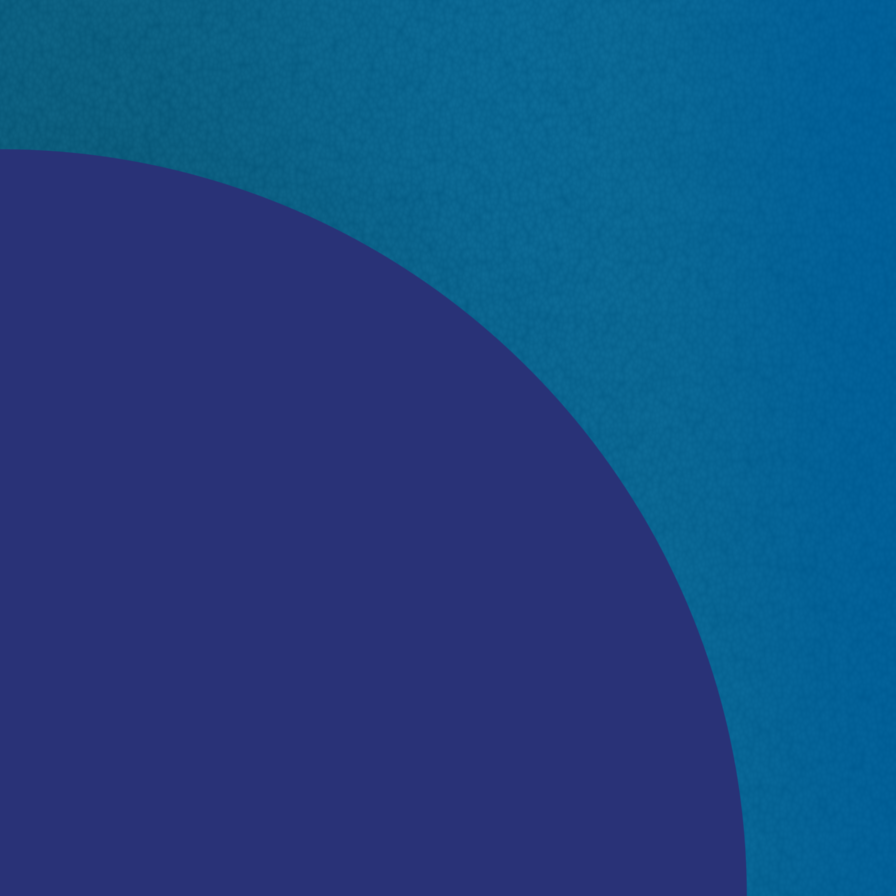
A WebGL 2 fragment shader for this background:

```glsl
#version 300 es
precision highp float;
// A flat indigo quarter disc in the lower left corner, over grainy paper
// that runs from dark teal at the upper left to deep blue at the right.
// The paper is a smooth gradient mottled by cellular noise at three scales.

uniform vec2 u_resolution;
out vec4 fragColor;

vec2 hash2(vec2 cell) {
    vec3 q = fract(cell.xyx * vec3(0.1031, 0.1030, 0.0973));
    q += dot(q, q.yzx + 33.33);
    return fract((q.xx + q.yz) * q.zy);
}

// Distance to the nearest scattered point, roughly centred on zero
float cellular(vec2 p) {
    vec2 cell = floor(p);
    vec2 local = fract(p);
    float nearest = 4.0;
    for (int y = -1; y <= 1; y++) {
        for (int x = -1; x <= 1; x++) {
            vec2 offset = vec2(x, y);
            vec2 delta = offset + hash2(cell + offset) - local;
            nearest = min(nearest, dot(delta, delta));
        }
    }
    return sqrt(nearest) - 0.5;
}

// Teal to mid blue to deep blue, with a lighter band through the middle
vec3 paperGradient(vec2 uv) {
    vec3 teal = vec3(0.040, 0.372, 0.505);
    vec3 midBlue = vec3(0.035, 0.402, 0.575);
    vec3 deepBlue = vec3(0.000, 0.370, 0.592);
    vec3 color = mix(teal, midBlue, smoothstep(0.05, 0.62, uv.x));
    float right = smoothstep(0.68, 1.0, uv.x + 0.06 * (uv.y - 0.75));
    color = mix(color, deepBlue, right);
    // Soft shade where the paper meets the upper part of the disc
    float shade = exp(-12.0 * abs(length(uv) - 0.84)) * smoothstep(0.2, 0.8, uv.y);
    return color - shade * vec3(0.0, 0.014, 0.022);
}

// Fine specks stretched a little upright, over broader blotches
float paperGrain(vec2 uv) {
    float fine = cellular(uv * vec2(190.0, 140.0));
    float medium = cellular(uv * vec2(85.0, 68.0) + 17.0);
    float broad = cellular(uv * 22.0 + 41.0);
    return 0.034 * fine + 0.022 * medium + 0.010 * broad;
}

void main() {
    vec2 uv = gl_FragCoord.xy / u_resolution;
    float pixel = 1.0 / min(u_resolution.x, u_resolution.y);

    // Grain fades slightly toward the smooth blue side
    float strength = mix(1.0, 0.65, smoothstep(0.6, 1.0, uv.x));
    vec3 paper = paperGradient(uv) - paperGrain(uv) * strength * vec3(0.7, 1.0, 1.0);

    vec3 indigo = vec3(0.160, 0.196, 0.467);
    float disc = smoothstep(pixel, -pixel, length(uv) - 0.8335);
    fragColor = vec4(clamp(mix(paper, indigo, disc), 0.0, 1.0), 1.0);
}
```
